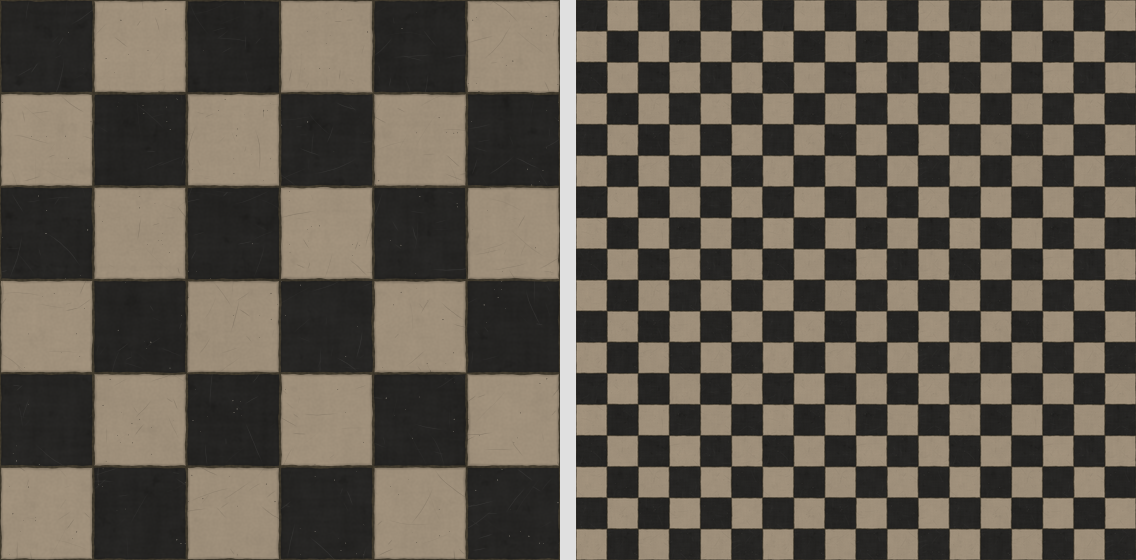
Left, the tile; right, the same tile 3 across and 3 down.
Reproduce this pattern procedurally as a three.js fragment shader.

```glsl
// Worn checkerboard floor: six by six dark and pale tiles with thin uneven brown joints.
varying vec2 vUv;

const float TILES = 6.0;
const vec3 PALE = vec3(0.622, 0.562, 0.480);
const vec3 DARK = vec3(0.143, 0.140, 0.134);
const vec3 JOINT = vec3(0.245, 0.220, 0.170);
const float JOINT_HALF = 0.0125;  // in tile widths
const float SOFT = 0.007;         // edge smoothing, in tile widths

vec2 hash2(vec2 p) {
  vec3 q = fract(p.xyx * vec3(0.1031, 0.1030, 0.0973));
  q += dot(q, q.yzx + 33.33);
  return fract((q.xx + q.yz) * q.zy);
}

float gradientDot(vec2 cell, vec2 offset, vec2 period, float seed) {
  float angle = 6.28318 * hash2(mod(cell, period) + seed).x;
  return dot(vec2(cos(angle), sin(angle)), offset);
}

// Gradient noise that wraps over the unit square
float noise(vec2 uv, vec2 period, float seed) {
  vec2 p = uv * period;
  vec2 i = floor(p);
  vec2 f = p - i;
  vec2 u = f * f * f * (f * (f * 6.0 - 15.0) + 10.0);
  vec2 e = vec2(1.0, 0.0);
  float low = mix(gradientDot(i, f, period, seed),
                  gradientDot(i + e.xy, f - e.xy, period, seed), u.x);
  float high = mix(gradientDot(i + e.yx, f - e.yx, period, seed),
                   gradientDot(i + e.xx, f - e.xx, period, seed), u.x);
  return mix(low, high, u.y);
}

float fbm(vec2 uv, float period, float seed) {
  float sum = 0.0;
  float gain = 0.6;
  for (int k = 0; k < 4; k++) {
    sum += gain * noise(uv, vec2(period), seed + 17.0 * float(k));
    period *= 2.0;
    gain *= 0.55;
  }
  return sum;
}

// One fine, slightly bent scratch inside a tile
float scratch(vec2 local, vec2 seed) {
  vec2 center = hash2(seed);
  vec2 shape = hash2(seed + 51.7);
  vec2 style = hash2(seed + 93.1);
  float angle = 6.28318 * shape.x;
  vec2 d = local - center;
  d = vec2(dot(d, vec2(cos(angle), sin(angle))), dot(d, vec2(-sin(angle), cos(angle))));
  d.y += (style.x - 0.5) * 1.2 * d.x * d.x;
  float reach = mix(0.04, 0.28, shape.y * shape.y);
  float line = 1.0 - smoothstep(0.001, 0.010, abs(d.y));
  return line * (1.0 - smoothstep(0.4 * reach, reach, abs(d.x))) * style.y;
}

float scratches(vec2 local, vec2 tile) {
  float sum = 0.0;
  for (int k = 0; k < 14; k++) {
    sum += scratch(local, tile * 7.3 + 11.0 * float(k) + 3.0);
  }
  return min(sum, 1.0);
}

// Scattered round chips on a wrapping grid
float specks(vec2 uv, float count, float density, float seed) {
  vec2 p = uv * count;
  vec2 cell = mod(floor(p), count);
  vec2 chance = hash2(cell + seed);
  vec2 center = 0.3 + 0.4 * hash2(cell + seed + 37.0);
  float radius = mix(0.12, 0.30, chance.y);
  float dot1 = 1.0 - smoothstep(0.4 * radius, radius, length(fract(p) - center));
  return dot1 * step(chance.x, density) * (0.4 + 0.6 * chance.y);
}

void main() {
  // Hand-cut edges: bend the tile grid slightly
  vec2 wobble = vec2(fbm(vUv, 18.0, 5.0), fbm(vUv, 18.0, 141.0));
  vec2 p = vUv * TILES + 0.018 * wobble;
  vec2 tile = mod(floor(p), TILES);
  vec2 local = fract(p);
  float isDark = mod(tile.x + tile.y, 2.0);
  vec2 tone = hash2(tile + 71.0) - 0.5;

  // Surface mottling, brushing and stains
  float cloud = fbm(vUv, 15.0, 211.0);
  float grain = noise(vUv, vec2(190.0), 307.0);
  float brushed = noise(vUv, vec2(14.0, 110.0), 401.0) + noise(vUv, vec2(90.0, 12.0), 433.0);
  float stain = smoothstep(0.18, 0.48, fbm(vUv, 24.0, 503.0));
  float cluster = smoothstep(0.05, 0.40, noise(vUv, vec2(13.0), 601.0));
  float lines = scratches(local, tile);

  vec3 pale = PALE * (1.0 + 0.018 * tone.x + 0.035 * cloud + 0.025 * grain + 0.014 * brushed);
  pale *= 1.0 - 0.025 * stain - 0.10 * lines;
  pale *= 1.0 - 0.24 * specks(vUv, 150.0, 0.012 + 0.03 * cluster, 701.0);

  vec3 dark = DARK + 0.008 * tone.y + 0.022 * cloud + 0.008 * grain + 0.009 * brushed;
  dark += 0.040 * lines - 0.020 * stain;
  dark += vec3(0.20, 0.19, 0.17) * specks(vUv, 150.0, 0.002 + 0.05 * cluster, 809.0);

  // Grime gathers beside the joints
  vec2 border = min(local, 1.0 - local);
  float edge = min(border.x, border.y);
  float grime = 1.0 - smoothstep(0.008, 0.045, edge + 0.012 * cloud);
  vec3 color = mix(pale * (1.0 - 0.16 * grime), dark * (1.0 - 0.10 * grime), isDark);

  // Joint with a ragged outline
  float ragged = JOINT_HALF + 0.007 * noise(vUv, vec2(64.0), 907.0);
  float joint = 1.0 - smoothstep(ragged - SOFT, ragged + SOFT, edge);
  color = mix(color, JOINT * (1.0 + 0.25 * cloud + 0.2 * grain), joint);

  gl_FragColor = vec4(color, 1.0);
}
```
